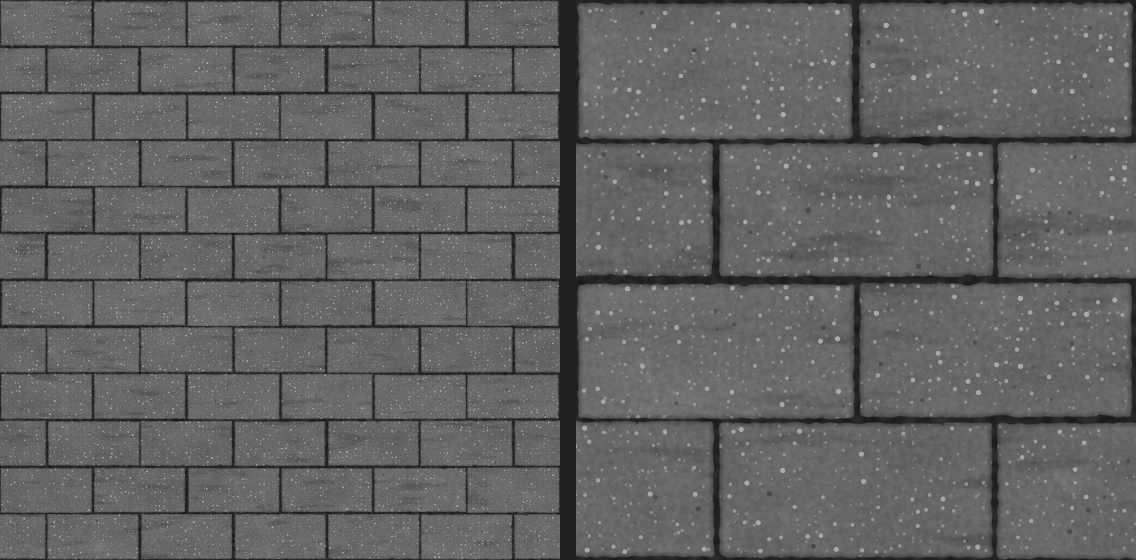
Left: the whole. Right: its middle third, enlarged.
Write a Shadertoy shader that draws this texture.

```glsl
// Dark grey concrete pavers in running bond, speckled with pale grit, with worn black joints.

const vec2 BRICKS = vec2(6.0, 12.0);        // repeats across and down
const vec3 STONE = vec3(0.408);
const vec3 GRIT = vec3(0.74);
const vec3 PIT = vec3(0.24);
const vec3 JOINT_DARK = vec3(0.09);
const vec3 JOINT_LIGHT = vec3(0.19);

// Integer hash: two random values in 0..1 for a whole-number cell.
vec2 hash2(vec2 cell, float seed) {
    uvec2 q = uvec2(ivec2(cell)) * uvec2(1597334673u, 3812015801u);
    uint n = (q.x ^ q.y ^ (uint(int(seed)) * 2654435769u)) * 1597334673u;
    n = (n ^ (n >> 16u)) * 2246822519u;
    n = (n ^ (n >> 13u)) * 3266489917u;
    n ^= n >> 16u;
    return vec2(n & 65535u, n >> 16u) / 65535.0;
}

float gradientDot(vec2 cell, vec2 offset, vec2 period, float seed) {
    float angle = 6.2831853 * hash2(mod(cell, period), seed).x;
    return dot(vec2(cos(angle), sin(angle)), offset);
}

// Gradient noise that wraps after a whole number of cells, about -0.7..0.7.
float noise(vec2 p, vec2 period, float seed) {
    vec2 i = floor(p), f = fract(p);
    vec2 w = f * f * f * (f * (f * 6.0 - 15.0) + 10.0);
    vec2 e = vec2(0.0, 1.0);
    float a = gradientDot(i, f, period, seed);
    float b = gradientDot(i + e.yx, f - e.yx, period, seed);
    float c = gradientDot(i + e.xy, f - e.xy, period, seed);
    float d = gradientDot(i + e.yy, f - e.yy, period, seed);
    return mix(mix(a, b, w.x), mix(c, d, w.x), w.y);
}

float fbm(vec2 uv, vec2 period, vec2 shift, float seed) {
    float sum = 0.0, gain = 1.0;
    for (int i = 0; i < 4; i++) {
        sum += gain * noise(uv * period + shift, period, seed + float(i));
        period *= 2.0;
        gain *= 0.55;
    }
    return sum;
}

// Scattered round specks, one at most per grid cell; radius in canvas units.
float specks(vec2 uv, float cells, float share, float radius, float pixel, float seed) {
    vec2 cell = mod(floor(uv * cells), cells);
    vec2 center = 0.25 + 0.5 * hash2(cell, seed);
    vec2 look = hash2(cell, seed + 1.0);
    float size = radius * mix(0.5, 1.0, look.y * look.y);
    float dist = length(fract(uv * cells) - center) / cells;
    float cover = 1.0 - smoothstep(size - 0.5 * pixel, size + 0.5 * pixel, dist);
    return cover * step(look.x, share) * mix(0.35, 1.0, look.y);
}

float roundedBox(vec2 p, vec2 halfSize, float radius) {
    vec2 q = abs(p) - halfSize + radius;
    return length(max(q, 0.0)) + min(max(q.x, q.y), 0.0) - radius;
}

// Signed distance to a paver whose four sides are each set back differently.
float paver(vec2 local, vec2 id) {
    vec2 low = mix(vec2(0.0008), vec2(0.0030, 0.0026), hash2(id, 11.0));
    vec2 high = mix(vec2(0.0008), vec2(0.0030, 0.0026), hash2(id, 12.0));
    vec2 center = 0.5 * (low - high);
    return roundedBox(local - center, 0.5 / BRICKS - 0.5 * (low + high), 0.0022);
}

vec3 stoneColor(vec2 uv, vec2 id, float pixel) {
    vec2 shift = floor(hash2(id, 21.0) * 97.0);
    float tone = 0.022 * (hash2(id, 22.0).x - 0.5);
    float cloud = fbm(uv, vec2(12.0, 20.0), shift, 31.0);
    float smear = fbm(uv, vec2(9.0, 48.0), shift, 41.0);
    float grain = noise(uv * 230.0, vec2(230.0), 51.0) + noise(uv * 400.0, vec2(400.0), 52.0);
    tone += 0.036 * cloud + 0.034 * grain;
    tone -= 0.075 * smoothstep(0.15, 0.8, smear + 0.3 * cloud);
    tone += 0.035 * smoothstep(0.25, 0.8, fbm(uv, vec2(30.0), shift, 61.0));
    vec3 color = STONE + tone;
    color = mix(color, PIT, 0.7 * specks(uv, 90.0, 0.10, 0.0016, pixel, 71.0));
    color = mix(color, GRIT, 0.8 * specks(uv, 128.0, 0.42, 0.0016, pixel, 81.0));
    return mix(color, GRIT, 0.45 * specks(uv, 190.0, 0.35, 0.0010, pixel, 91.0));
}

void mainImage(out vec4 fragColor, in vec2 fragCoord) {
    vec2 uv = fragCoord / iResolution.xy;
    float pixel = 1.0 / min(iResolution.x, iResolution.y);

    // Running bond: every other course moves by half a paver.
    vec2 grid = uv * BRICKS;
    grid.x += 0.5 * mod(floor(grid.y) + 1.0, 2.0);
    vec2 id = mod(floor(grid), BRICKS);
    vec2 local = (fract(grid) - 0.5) / BRICKS;

    // Uneven, chipped edges.
    float chips = smoothstep(0.25, 0.6, noise(uv * 75.0, vec2(75.0), 3.0));
    float dist = paver(local, id) + 0.0012 * chips;
    dist += 0.0007 * noise(uv * 40.0, vec2(40.0), 1.0);
    dist += 0.0010 * noise(uv * 170.0, vec2(170.0), 2.0);

    // Grimy rim on the stone, rough filling in the joints.
    vec3 stone = stoneColor(uv, id, pixel);
    stone *= 1.0 - 0.22 * smoothstep(-0.0035, 0.0, dist);
    float rough = 0.5 + 0.8 * noise(uv * 150.0, vec2(150.0), 4.0);
    vec3 joint = mix(JOINT_DARK, JOINT_LIGHT, clamp(rough, 0.0, 1.0));

    float edge = max(0.7 * pixel, 0.0006);
    vec3 color = mix(stone, joint, smoothstep(-edge, edge, dist));
    fragColor = vec4(color, 1.0);
}
```
